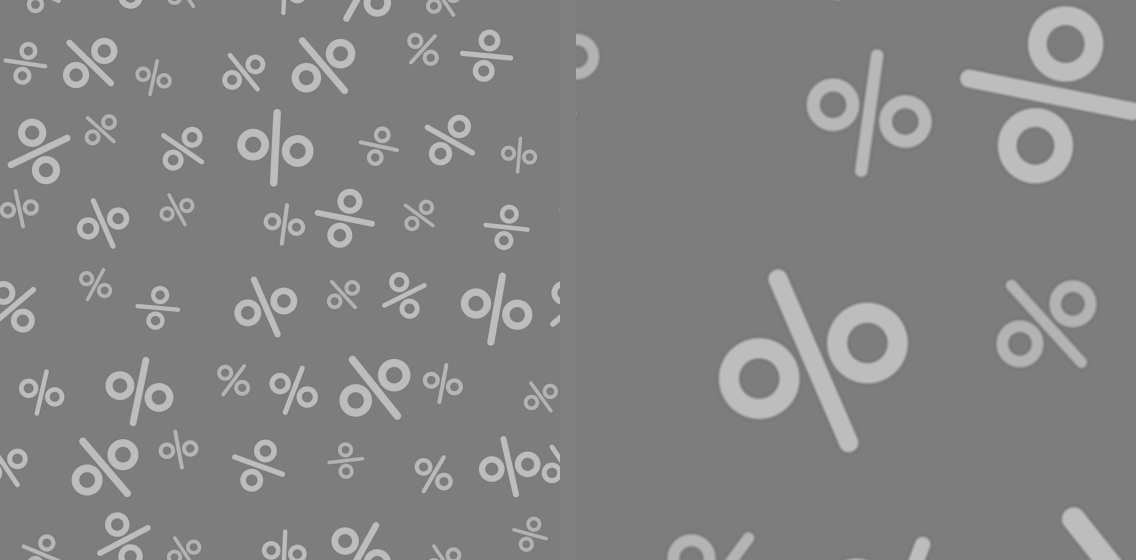
Left: the whole. Right: its middle third, enlarged.
A Shadertoy shader for this pattern:

```glsl
// Scattered percent signs in light grey on a flat mid-grey ground.
// A jittered, row-shifted grid places them; each sign is a capsule bar
// with two rings, drawn from distance functions at a hashed angle and size.

const vec3  GROUND      = vec3(0.492);
const vec3  SIGN_FAINT  = vec3(0.70);    // smallest signs
const vec3  SIGN_BRIGHT = vec3(0.742);   // larger signs
const float GRID        = 7.0;           // cells per canvas height
const float GRID_LIFT   = 0.35;          // vertical shift of the grid, in cells
const float MAX_SIZE    = 0.065;         // half length of the longest bar
const float MIN_SCALE   = 0.46;          // smallest sign relative to the largest
const float SIZE_BIAS   = 2.2;           // above 1 favours small signs
const float OVERLAP     = 0.004;         // how far a sign may leave its cell
const float EDGE        = 0.0014;        // half width of the soft edge
const float HALO        = 0.022;         // darkening just outside a sign
const float HALO_WIDTH  = 0.004;

// Sign proportions, relative to the half length of the bar
const float BAR_RADIUS  = 0.108;
const float RING_OFFSET = 0.64;
const float RING_RADIUS = 0.34;
const float RING_HALF   = 0.113;
const float RING_ANGLE  = 1.48;          // ring axis measured from the bar
const float REACH       = 1.1;           // radius enclosing the whole sign

const float PI = 3.14159;

vec3 hash32(vec2 p) {
    vec3 q = fract(p.xyx * vec3(0.1031, 0.1030, 0.0973));
    q += dot(q, q.yxz + 33.33);
    return fract((q.xxy + q.yzz) * q.zyx);
}

vec2 direction(float angle) {
    return vec2(cos(angle), sin(angle));
}

// Distance to a sign of unit half length with its bar at the given angle
float percentDistance(vec2 p, float angle) {
    vec2 along = direction(angle);
    float bar = length(p - along * clamp(dot(p, along), -1.0, 1.0)) - BAR_RADIUS;

    // The sign is point symmetric, so one ring is folded onto the other
    vec2 axis = direction(angle + RING_ANGLE);
    vec2 folded = dot(p, axis) < 0.0 ? -p : p;
    float ring = abs(length(folded - axis * RING_OFFSET) - RING_RADIUS) - RING_HALF;
    return min(bar, ring);
}

// Evenly spread rank from 0 to 1, shuffled over the cells
float shuffledRank(vec2 cell) {
    float count = GRID * GRID;
    return (mod((cell.x + GRID * cell.y) * 18.0, count) + 0.5) / count;
}

void mainImage(out vec4 fragColor, in vec2 fragCoord) {
    vec2 uv = fragCoord / iResolution.y;
    float edge = max(EDGE, 0.6 / iResolution.y);
    float cover = 0.0;
    float shade = 0.0;
    vec3 signColor = SIGN_BRIGHT;

    // Visit the neighbouring cells; each row has its own sideways shift
    for (int j = -1; j <= 1; j++) {
        float row = floor(uv.y * GRID + GRID_LIFT) + float(j);
        float wrappedRow = mod(row, GRID);
        float shift = hash32(vec2(wrappedRow, 71.0)).x;

        for (int i = -1; i <= 1; i++) {
            float column = floor(uv.x * GRID + shift) + float(i);
            vec2 cell = vec2(mod(column, GRID), wrappedRow);
            vec3 rnd = hash32(cell + 17.0);

            // Size first: small signs have more room to move in their cell
            float scale = mix(MIN_SCALE, 1.0, pow(shuffledRank(cell), SIZE_BIAS));
            float size = MAX_SIZE * scale;
            float room = max(0.0, 0.5 / GRID + OVERLAP - size * REACH);
            vec2 center = (vec2(column - shift, row - GRID_LIFT) + 0.5) / GRID;
            center += (rnd.xy * 2.0 - 1.0) * room;

            float d = percentDistance((uv - center) / size, rnd.z * PI) * size;
            float signCover = 1.0 - smoothstep(-edge, edge, d);
            if (signCover > cover) {
                cover = signCover;
                signColor = mix(SIGN_FAINT, SIGN_BRIGHT, smoothstep(MIN_SCALE, 0.6, scale));
            }
            shade = max(shade, 1.0 - smoothstep(0.0, HALO_WIDTH, d));
        }
    }

    vec3 color = mix(GROUND - HALO * shade, signColor, cover);
    fragColor = vec4(color, 1.0);
}
```
